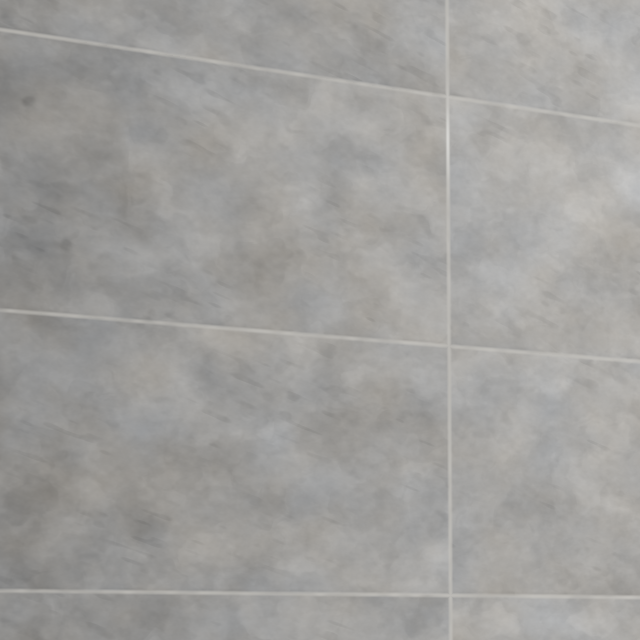
Write a WebGL 2 fragment shader that draws this texture.

```glsl
#version 300 es
precision highp float;
// Large grey stone-look wall tiles with pale thin joints, seen at a slight angle.
uniform vec2 u_resolution;
out vec4 outColor;

// Wall layout, in canvas units
const float ROW_BASE = 0.077;      // height of the lowest joint at the left edge
const float BASE_SLOPE = -0.0105;
const float ROW_HEIGHT = 0.4385;   // tile height at the left edge
const float FORESHORTEN = 0.070;   // loss of tile height across the canvas
const float COLUMN_X = 0.7045;
const float COLUMN_LEAN = -0.006;
const float TILE_ASPECT = 2.0;
const float JOINT_HALF = 0.0028;
const float EDGE_SOFT = 0.0024;

// Surface
const vec3 STONE_TINT = vec3(1.006, 1.0, 0.987);
const vec3 WARM_TINT = vec3(0.030, 0.004, -0.034);
const vec3 GROUT = vec3(0.735, 0.727, 0.708);
const vec3 GLOSS = vec3(0.87, 0.87, 0.86);
const float TONE_LEFT = 0.566;
const float TONE_RISE = 0.085;
const float CLOUD_AMOUNT = 0.085;
const float MOTTLE_AMOUNT = 0.115;
const float SMUDGE_AMOUNT = 0.022;
const float GRAIN_AMOUNT = 0.050;
const float SPOT_AMOUNT = 0.050;
const int SPOTS_PER_TILE = 5;

float hash(vec2 p) {
  vec3 q = fract(p.xyx * vec3(0.1031, 0.1030, 0.0973));
  q += dot(q, q.yzx + 33.33);
  return fract((q.x + q.y) * q.z);
}

float noise(vec2 p) {
  vec2 cell = floor(p), f = fract(p);
  f = f * f * (3.0 - 2.0 * f);
  vec2 e = vec2(0.0, 1.0);
  return mix(mix(hash(cell), hash(cell + e.yx), f.x),
             mix(hash(cell + e.xy), hash(cell + e.yy), f.x), f.y);
}

float fbm(vec2 p) {
  float sum = 0.0, gain = 0.5;
  for (int i = 0; i < 5; i++) {
    sum += gain * noise(p);
    p = mat2(1.6, 1.2, -1.2, 1.6) * p + 7.3;
    gain *= 0.5;
  }
  return sum;
}

// Irregular darker stains scattered in one tile
float stains(vec2 local, vec2 tile, vec2 ragged) {
  float sum = 0.0;
  for (int i = 0; i < SPOTS_PER_TILE; i++) {
    vec2 seed = tile * 17.0 + float(i) * vec2(3.7, 9.1) + 80.0;
    vec2 center = vec2(hash(seed) * TILE_ASPECT, hash(seed + 4.3));
    float radius = mix(0.025, 0.085, pow(hash(seed + 8.9), 2.0));
    float d = length(local - center + ragged * 0.07);
    sum += smoothstep(radius * 1.15, radius * 0.35, d) * mix(0.3, 1.0, hash(seed + 2.1));
  }
  return min(sum, 1.0);
}

// Stone brightness; x is the tone change, y the warm hue shift
vec2 stone(vec2 local, vec2 tile) {
  vec2 p = local + tile * vec2(13.7, 5.9) + 60.0;
  vec2 warp = vec2(fbm(p * 4.0), fbm(p * 4.0 + 31.0)) - 0.5;
  float clouds = fbm(p * vec2(2.4, 3.0) + warp * 0.6) - 0.48;
  float mottle = fbm(p * vec2(7.0, 8.0) + warp * 1.5) - 0.48;
  float grain = fbm(p * vec2(36.0, 46.0)) - 0.48;
  vec2 ragged = vec2(noise(p * 20.0), noise(p * 20.0 + 50.0)) - 0.5;

  // Paler and darker smudges with broken edges
  float patches = fbm(p * vec2(5.0, 6.0) + ragged * 0.35 + 23.0);
  float smudge = smoothstep(0.53, 0.63, patches) - smoothstep(0.42, 0.32, patches);

  // Short flecks slanting down to the right
  vec2 slant = vec2(p.x * 14.0 - p.y * 5.0, p.y * 44.0 + p.x * 16.0);
  float fleck = smoothstep(0.70, 0.92, noise(slant)) * smoothstep(0.5, 0.8, noise(p * 5.0 + 19.0));

  float tone = CLOUD_AMOUNT * clouds + MOTTLE_AMOUNT * mottle + GRAIN_AMOUNT * grain;
  tone += SMUDGE_AMOUNT * smudge - 0.030 * fleck;
  tone -= SPOT_AMOUNT * stains(local, tile, ragged);
  return vec2(tone, fbm(p * 5.0 + 90.0) - 0.45);
}

float band(float d, float halfWidth, float soft) {
  return 1.0 - smoothstep(halfWidth - soft, halfWidth + soft, d);
}

void main() {
  vec2 uv = gl_FragCoord.xy / u_resolution;
  float soft = max(EDGE_SOFT, 0.7 / min(u_resolution.x, u_resolution.y));

  // Wall coordinates: rows converge to the right
  float scale = ROW_HEIGHT - FORESHORTEN * uv.x;
  float row = (uv.y - ROW_BASE - BASE_SLOPE * uv.x) / scale;
  float column = (uv.x - COLUMN_X - COLUMN_LEAN * uv.y) / (scale * TILE_ASPECT);
  vec2 grid = vec2(column, row);
  vec2 tile = floor(grid);
  vec2 local = fract(grid) * vec2(TILE_ASPECT, 1.0);
  vec2 jointOffset = (grid - floor(grid + 0.5)) * scale * vec2(TILE_ASPECT, 1.0);

  // Stone under light falling from the right
  vec2 surface = stone(local, tile);
  float light = TONE_LEFT + TONE_RISE * uv.x + 0.055 * uv.x * uv.y;
  light -= 0.030 * smoothstep(0.25, 0.0, uv.x);
  vec3 color = STONE_TINT * (light + surface.x) + WARM_TINT * surface.y;

  // Soft joints with a faint shadow, and a glint on the upright one
  vec2 away = abs(jointOffset);
  float wear = noise(uv * 60.0);
  float shadow = band(abs(jointOffset.y - 0.005), 0.001, 0.004);
  color -= 0.035 * shadow * wear;
  float level = band(away.y, JOINT_HALF, soft) * mix(0.65, 0.95, wear);
  float upright = band(away.x, JOINT_HALF, soft) * 0.85;
  vec3 grout = GROUT + 0.06 * (uv.x - 0.6) + 0.03 * (wear - 0.5);
  color = mix(color, grout, max(level, upright));
  float glint = exp(-pow((uv.y - 0.78) / 0.055, 2.0));
  color = mix(color, GLOSS, band(away.x, 0.002, soft) * glint * 0.85);

  outColor = vec4(clamp(color, 0.0, 1.0), 1.0);
}
```
